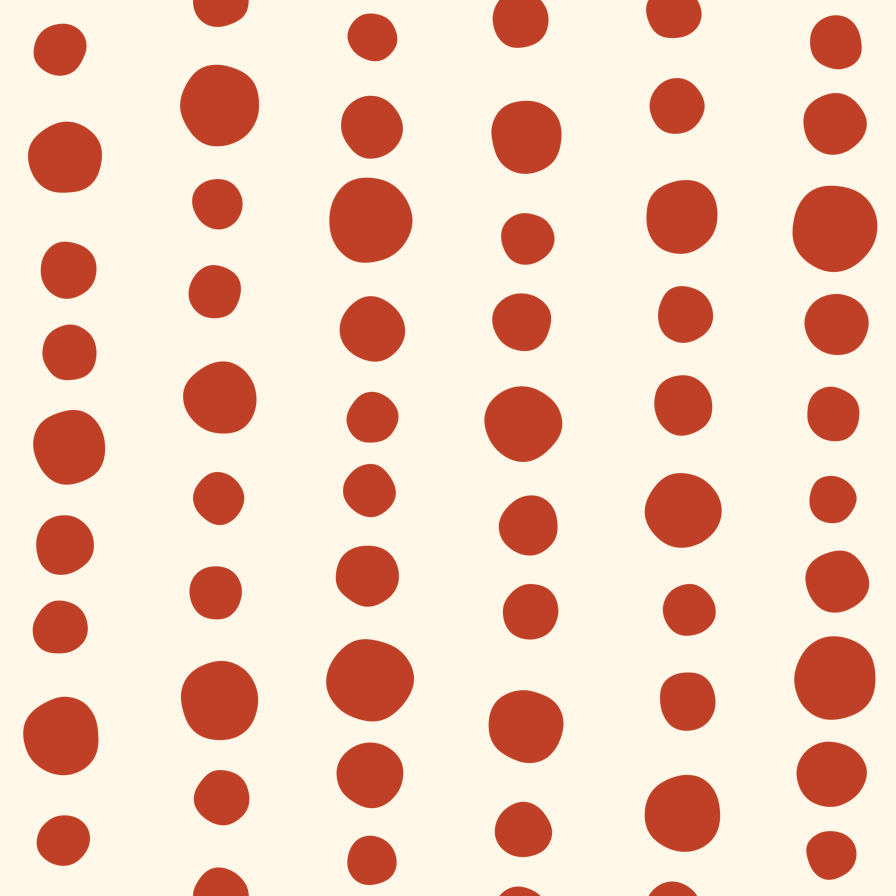
A Shadertoy shader for this pattern:

```glsl
// Six wandering columns of uneven, hand-cut red dots on cream paper.

const float TAU = 6.2832;

vec2 hash2(vec2 p) {
    p = vec2(dot(p, vec2(127.1, 311.7)), dot(p, vec2(269.5, 183.3)));
    return fract(sin(p) * 43758.5);
}

vec2 gradient(vec2 cell) {
    float angle = TAU * hash2(cell).x;
    return vec2(cos(angle), sin(angle));
}

float gradientNoise(vec2 p) {
    vec2 i = floor(p), f = p - i;
    vec2 u = f * f * f * (f * (f * 6.0 - 15.0) + 10.0);
    vec2 e = vec2(0.0, 1.0);
    return mix(mix(dot(gradient(i), f), dot(gradient(i + e.yx), f - e.yx), u.x),
               mix(dot(gradient(i + e.xy), f - e.xy), dot(gradient(i + e.yy), f - e.yy), u.x), u.y);
}

// Every third column is denser, with a rarer but larger big dot.
bool isDense(int column) { return column % 3 == 2; }

float dotRadius(int column, int index) {
    bool dense = isDense(column);
    float peak = column == 2 || column > 3 ? 2.0 : 1.0;
    float swell = 0.5 + 0.5 * cos(TAU * (float(index) - peak) / (dense ? 5.0 : 3.0));
    float jitter = 0.005 * (hash2(vec2(column, index) + 3.0).x - 0.5);
    return (dense ? 0.028 : 0.030) + (dense ? 0.017 : 0.012) * swell * swell + jitter;
}

float gapWeight(int column, int index) {
    return 0.65 + 0.7 * hash2(vec2(column, index) + 41.0).y;
}

// Distance to a slightly lumpy disc
float blobDistance(vec2 p, float radius, vec2 seed) {
    vec2 direction = p / max(length(p), 1e-5);
    return length(p) - radius * (1.0 + 0.13 * gradientNoise(direction * 0.8 + seed));
}

void mainImage(out vec4 fragColor, in vec2 fragCoord) {
    vec2 uv = fragCoord / iResolution.y;
    float pixel = 1.0 / iResolution.y;

    // Nearest column
    int column = int(clamp(floor((uv.x - 0.068) / 0.1726 + 0.5), 0.0, 5.0));
    int count = isDense(column) ? 10 : 9;
    float columnX = 0.068 + 0.1726 * float(column);

    // Share the space left between dots
    float space = 1.0, weights = 0.0;
    for (int i = 0; i < count; i++) {
        space -= 2.0 * dotRadius(column, i);
        weights += gapWeight(column, i);
    }

    // Stack the dots downwards, wrapping at the edges
    float depth = 0.025 + 0.03 * cos(2.65 * float(column));
    float nearest = 1.0;
    for (int i = 0; i < count; i++) {
        float radius = dotRadius(column, i);
        float sway = 0.018 * gradientNoise(vec2(float(i) * 0.37 + 0.2, float(column) * 7.3 + 0.4));
        vec2 p = vec2(uv.x - columnX - sway, fract(uv.y + depth + 0.5) - 0.5);
        vec2 seed = 60.0 * hash2(vec2(column, i) + 11.0);
        nearest = min(nearest, blobDistance(p, radius, seed));
        depth += radius + dotRadius(column, (i + 1) % count) + space * gapWeight(column, i) / weights;
    }

    // Red ink on cream
    float ink = 1.0 - smoothstep(-0.75 * pixel, 0.75 * pixel, nearest);
    fragColor = vec4(mix(vec3(1.0, 0.97, 0.91), vec3(0.75, 0.25, 0.15), ink), 1.0);
}
```
